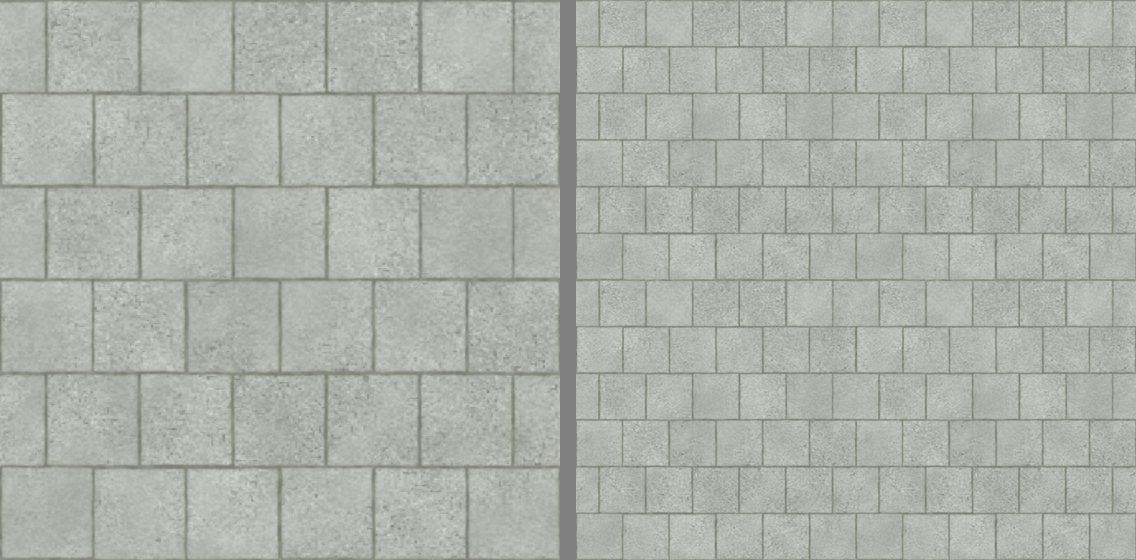
Left: one tile. Right: repeated 2 by 2.
Give the GLSL for this texture, as a Shadertoy shader.

```glsl
// Square concrete pavers in a running bond, every other course shifted by half.
// Each paver is a rounded-box distance with its own offset, tone and roughness;
// wrapping value noise adds stains, grain, pits and slightly uneven joints.

const float REPEATS = 6.0;            // pavers across and courses up (even)
const float JOINT_HALF = 0.017;       // half joint width, in pavers
const float JOINT_SOFT = 0.016;       // softness of the paver edge, in pavers
const float CORNER = 0.020;           // corner radius, in pavers
const float OFFSET_JITTER = 0.016;    // random shift of each paver
const float EDGE_WOBBLE = 0.010;      // unevenness of the joints, in pavers
const float RIM_WIDTH = 0.040;        // stained rim along the joints
const float TONE_VARIATION = 0.030;   // brightness spread between pavers
const float STAIN_STRENGTH = 0.110;
const vec2 GRAIN_RANGE = vec2(0.07, 0.16); // smooth to rough patches
const float PIT_DEPTH = 0.11;
const float SPECK_LIGHT = 0.07;

const vec3 STONE = vec3(0.703, 0.714, 0.685);
const vec3 RIM = vec3(0.680, 0.685, 0.640);
const vec3 JOINT = vec3(0.525, 0.535, 0.490);

// Integer hash of a lattice point and a seed, from 0 to 1
float hash(vec2 p, float seed) {
    uvec3 q = uvec3(ivec3(vec3(p, seed)));
    uint h = q.x * 73856093u ^ q.y * 19349663u ^ q.z * 83492791u;
    h = (h ^ (h >> 16)) * 0x7feb352du;
    h = (h ^ (h >> 15)) * 0x846ca68bu;
    h ^= h >> 16;
    return float(h >> 8) / 16777216.0;
}

// Value noise that wraps after "period" cells across the canvas
float noise(vec2 uv, vec2 period, float seed) {
    vec2 p = uv * period;
    vec2 i = floor(p);
    vec2 f = p - i;
    f = f * f * (3.0 - 2.0 * f);
    vec2 a = mod(i, period);
    vec2 b = mod(i + 1.0, period);
    return mix(mix(hash(a, seed), hash(vec2(b.x, a.y), seed), f.x),
               mix(hash(vec2(a.x, b.y), seed), hash(b, seed), f.x), f.y);
}

// Sum of octaves, centred on zero
float fractalNoise(vec2 uv, float period, float seed) {
    float sum = 0.0;
    float amplitude = 0.5;
    for (int octave = 0; octave < 4; octave++) {
        sum += amplitude * (noise(uv, vec2(period), seed + float(octave)) - 0.5);
        period *= 2.0;
        amplitude *= 0.55;
    }
    return sum;
}

float roundedBox(vec2 p, vec2 halfSize, float radius) {
    vec2 q = abs(p) - halfSize + radius;
    return length(max(q, 0.0)) + min(max(q.x, q.y), 0.0) - radius;
}

void mainImage(out vec4 fragColor, in vec2 fragCoord) {
    vec2 uv = fragCoord / iResolution.xy;
    float pixel = REPEATS / min(iResolution.x, iResolution.y);

    // Running bond with wobbling edges
    vec2 wobble = vec2(noise(uv, vec2(42.0), 1.0), noise(uv, vec2(42.0), 2.0)) - 0.5;
    vec2 grid = uv * REPEATS + wobble * EDGE_WOBBLE;
    grid.x += 0.5 * mod(floor(grid.y), 2.0);
    vec2 id = mod(floor(grid), REPEATS);
    vec2 local = fract(grid) - 0.5;

    // Distance to this paver, negative inside
    vec2 jitter = vec2(hash(id, 3.0), hash(id, 4.0)) - 0.5;
    float dist = roundedBox(local - jitter * OFFSET_JITTER, vec2(0.5 - JOINT_HALF), CORNER);
    float edge = max(JOINT_SOFT, pixel);
    float paver = 1.0 - smoothstep(-edge, edge, dist);

    // Surface: tone per paver, broad stains, fine grain in rough patches
    float stain = fractalNoise(uv, 14.0, 10.0);
    float patches = fractalNoise(uv, 16.0, 15.0);
    float roughness = clamp(0.2 + 0.6 * hash(id, 5.0) + 2.0 * patches, 0.0, 1.0);
    float fine = noise(uv, vec2(170.0, 200.0), 20.0);
    float finest = noise(uv, vec2(300.0), 21.0);
    float grain = 0.65 * fine + 0.35 * finest - 0.5;
    float tone = (hash(id, 6.0) - 0.5) * TONE_VARIATION + stain * STAIN_STRENGTH;
    tone += grain * mix(GRAIN_RANGE.x, GRAIN_RANGE.y, roughness);

    // Scattered pits and pale specks, more of them in rough patches
    float chips = noise(uv, vec2(140.0, 180.0), 30.0);
    tone -= PIT_DEPTH * roughness * smoothstep(0.74, 0.98, chips);
    tone += SPECK_LIGHT * roughness * smoothstep(0.76, 0.98, 1.0 - chips);

    // Stained rim, then joint filler
    float rim = smoothstep(-RIM_WIDTH, 0.0, dist) * (0.4 + noise(uv, vec2(42.0), 40.0));
    vec3 stone = mix(STONE, RIM, clamp(rim, 0.0, 1.0)) + tone;
    vec3 filler = JOINT + 0.08 * (noise(uv, vec2(72.0), 50.0) - 0.5) + 0.5 * grain * PIT_DEPTH;
    fragColor = vec4(clamp(mix(filler, stone, paver), 0.0, 1.0), 1.0);
}
```
